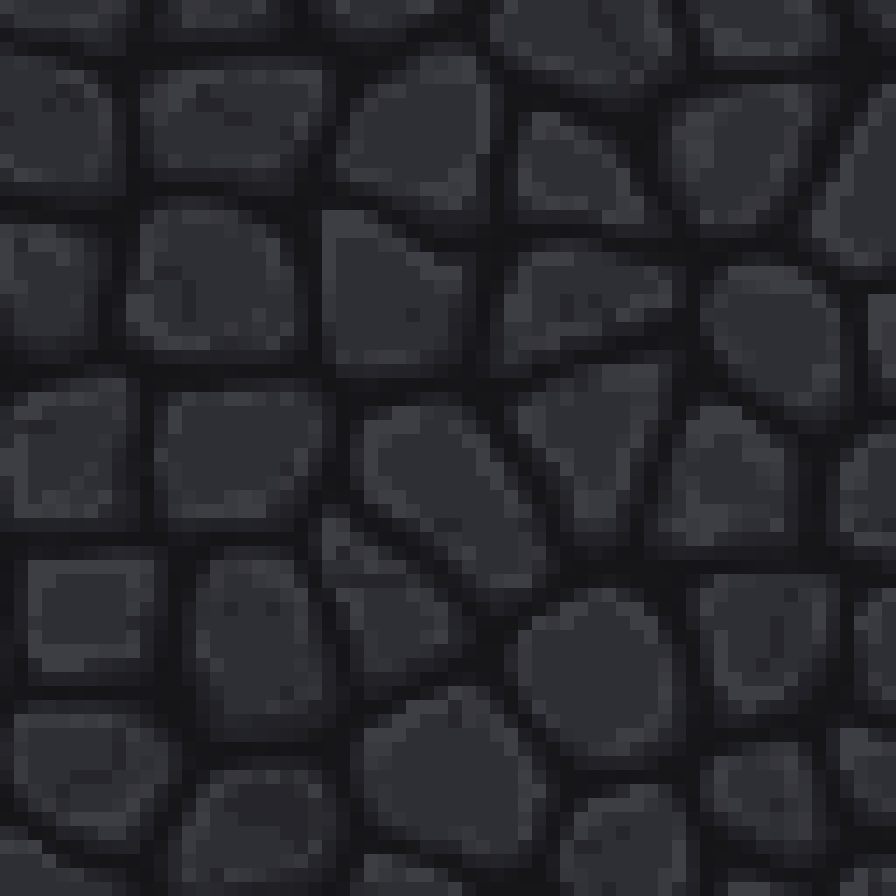
Give the GLSL for this texture, as a Shadertoy shader.

```glsl
// Dark cobblestones in chunky pixel style: rounded stones with patchy lit rims and deep joints.

const float PIXELS = 64.0;        // blocky pixels along the canvas height
const float STONES = 5.4;         // stones along the canvas height
const float JITTER = 0.74;        // irregularity of the stone layout
const float ROUNDNESS = 16.0;     // lower values round the corners more
const float JOINT_EDGE = 0.045;   // half width of the joints, in stone units
const float RIM_START = 0.125;    // where the shaded flank meets the top
const float RIM_END = 0.225;      // where the rim meets the flat face
const float SHADE_SHIFT = 0.035;  // widens the flank on the unlit side
const vec2 LIGHT_DIR = vec2(-0.45, 0.89);

const vec3 JOINT = vec3(0.085, 0.085, 0.095);
const vec3 FLANK = vec3(0.130, 0.130, 0.152);
const vec3 FACE = vec3(0.180, 0.182, 0.208);
const vec3 RIM = vec3(0.240, 0.240, 0.266);

float hash(vec2 p) {
    return fract(sin(dot(p, vec2(127.1, 311.7))) * 43758.5453);
}

float noise(vec2 p) {
    vec2 i = floor(p), f = fract(p);
    f = f * f * (3.0 - 2.0 * f);
    float low = mix(hash(i), hash(i + vec2(1, 0)), f.x);
    float high = mix(hash(i + vec2(0, 1)), hash(i + vec2(1, 1)), f.x);
    return mix(low, high, f.y);
}

vec2 stoneCentre(vec2 cell) {
    vec2 offset = vec2(hash(cell + 3.7), hash(cell + 41.3)) - 0.5;
    return cell + 0.5 + JITTER * offset;
}

// Rounded distance to the joint; also gives the stone's cell and the offset from its centre.
float stoneEdge(vec2 p, out vec2 id, out vec2 fromCentre) {
    vec2 base = floor(p);
    float nearest = 1e3;
    for (int y = -1; y <= 1; y++)
    for (int x = -1; x <= 1; x++) {
        vec2 cell = base + vec2(x, y);
        vec2 d = p - stoneCentre(cell);
        if (dot(d, d) < nearest) {
            nearest = dot(d, d);
            id = cell;
            fromCentre = d;
        }
    }
    float sum = 0.0;
    for (int y = -2; y <= 2; y++)
    for (int x = -2; x <= 2; x++) {
        if (x == 0 && y == 0) continue;
        vec2 toOther = stoneCentre(id + vec2(x, y)) - (p - fromCentre);
        float d = dot(0.5 * toOther - fromCentre, normalize(toOther));
        sum += exp(-ROUNDNESS * d);
    }
    return -log(sum) / ROUNDNESS;
}

void mainImage(out vec4 fragColor, in vec2 fragCoord) {
    // Snap to the pixel grid and warp the layout a little
    vec2 pixel = floor(fragCoord / iResolution.y * PIXELS);
    vec2 p = (pixel + 0.5) / PIXELS * STONES;
    p += 0.16 * (vec2(noise(p * 2.3), noise(p * 2.3 + 19.0)) - 0.5);

    vec2 id, fromCentre;
    float edge = stoneEdge(p, id, fromCentre);
    float grain = hash(pixel + 7.0);
    edge += 0.035 * (noise(pixel * 0.5 + 60.0) - 0.5);
    float lit = dot(fromCentre / (length(fromCentre) + 0.05), LIGHT_DIR);
    float height = edge + SHADE_SHIFT * lit;

    // Joint, flank and flat face
    vec3 colour = mix(JOINT, FLANK, smoothstep(JOINT_EDGE - 0.03, JOINT_EDGE + 0.04, edge));
    colour *= 0.97 + 0.06 * grain;
    colour = mix(colour, FACE, smoothstep(RIM_START - 0.035, RIM_START + 0.02, height));

    // Worn rim in broken patches, stepped in brightness
    float wear = 0.7 * noise(pixel * 0.36 + id * 17.0) + 0.3 * grain + 0.08 * lit;
    float rimWidth = RIM_END + 0.10 * (noise(pixel * 0.22 + id * 5.0) - 0.5);
    float band = step(RIM_START, height) * step(height, rimWidth);
    float strength = floor(4.0 * smoothstep(0.24, 0.66, wear) + 0.5) / 4.0;
    colour = mix(colour, RIM, band * strength);

    // Short cracks and chips across the top
    float top = step(RIM_START + 0.04, height);
    float line = abs(noise(pixel * 0.17 + id * 31.0) - 0.5);
    float cracked = step(line, 0.04) * step(0.52, noise(pixel * 0.13 + id * 11.0 + 80.0));
    float chipped = step(0.985, hash(pixel + 90.0));
    colour = mix(colour, FLANK, top * 0.7 * max(cracked, chipped));

    fragColor = vec4(colour, 1.0);
}
```
